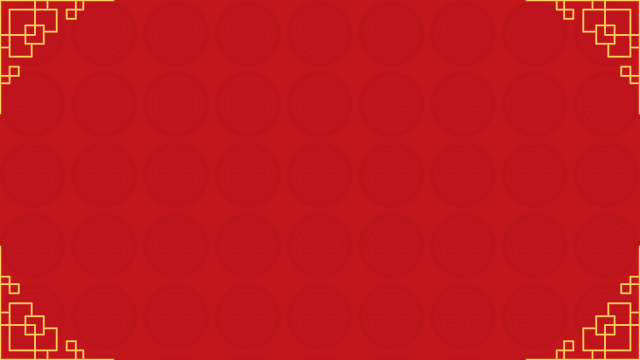
Write a Shadertoy shader that draws this background.

```glsl
const float UNITS = 432.0;                  // design units per canvas height
const vec3 RED = vec3(0.765, 0.083, 0.108);
const vec3 DARK_RED = vec3(0.715, 0.072, 0.108);
const vec3 GOLD = vec3(0.99, 0.80, 0.36);
const vec2 PITCH = vec2(86.1, 85.0);        // medallion spacing
const vec2 GRID_SHIFT = vec2(-0.5, 6.0);    // central medallion from canvas centre
const float GOLD_HALF = 1.1;
const float CARVE_HALF = 0.8;
const float EDGE_LENGTH = 136.0;
const float RIM_RADIUS = 36.3;
const float RIM_HALF = 3.2;
const float RIM_TEETH = 32.0;

float segment(vec2 p, vec2 a, vec2 b) {
    vec2 ab = b - a;
    return length(p - a - ab * clamp(dot(p - a, ab) / dot(ab, ab), 0.0, 1.0));
}

// Distance to the outline of a box given by two opposite corners
float frame(vec2 p, vec2 lo, vec2 hi) {
    vec2 d = abs(p - 0.5 * (lo + hi)) - 0.5 * (hi - lo);
    return abs(length(max(d, 0.0)) + min(max(d.x, d.y), 0.0));
}

float cover(float d, float pixel) {
    return clamp(0.5 - d / pixel, 0.0, 1.0);
}

// Interlocked lattice, folded along the corner diagonal
float cornerLattice(vec2 p) {
    if (p.y > p.x) p = p.yx;
    float d = segment(p, vec2(0.0, 0.4), vec2(EDGE_LENGTH, 0.4));
    d = min(d, frame(p, vec2(91.0, 0.0), vec2(100.0, 11.5)));
    d = min(d, frame(p, vec2(80.0, 11.5), vec2(91.0, 22.5)));
    d = min(d, frame(p, vec2(30.5), vec2(52.5)));
    d = min(d, frame(p, vec2(0.0), vec2(42.0)));
    d = min(d, segment(p, vec2(11.5), vec2(68.0, 11.5)));
    d = min(d, segment(p, vec2(68.0, 11.5), vec2(68.0, 38.0)));
    d = min(d, segment(p, vec2(68.0, 38.0), vec2(52.5, 38.0)));
    d = min(d, segment(p, vec2(57.0, 0.0), vec2(57.0, 11.5)));
    return d - GOLD_HALF;
}

// Carved cross and hooks, mirrored into four quarters
float medallionGlyph(vec2 p) {
    p = abs(p);
    float d = segment(p, vec2(1.8, 3.0), vec2(1.8, 20.0));
    d = min(d, segment(p, vec2(1.8, 3.0), vec2(29.0, 3.0)));
    d = min(d, segment(p, vec2(6.0, 8.0), vec2(20.0, 8.0)));
    d = min(d, segment(p, vec2(6.0, 13.0), vec2(14.0, 13.0)));
    d = min(d, segment(p, vec2(6.0, 13.0), vec2(6.0, 20.0)));
    float arc = p.y > 7.0 && p.x > 5.0 ? abs(length(p) - 21.5) : 99.0;
    return min(d, arc) - CARVE_HALF;
}

float medallionShade(vec2 p, float pixel) {
    float r = length(p);
    float teeth = 0.5 + 0.5 * cos(atan(p.y, p.x) * RIM_TEETH);
    float rim = cover(abs(r - RIM_RADIUS) - RIM_HALF - 0.5 * teeth, pixel);
    float ring = cover(abs(r - 28.5) - CARVE_HALF, pixel);
    float disc = cover(r - RIM_RADIUS, pixel);
    float carving = max(ring, cover(medallionGlyph(p), pixel));
    return max(0.22 * disc, max(rim * (0.48 + 0.1 * teeth), 0.65 * carving));
}

void mainImage(out vec4 fragColor, in vec2 fragCoord) {
    float pixel = UNITS / iResolution.y;
    vec2 p = fragCoord * pixel;
    vec2 size = iResolution.xy * pixel;

    // Repeated medallions
    vec2 cell = p - 0.5 * size - GRID_SHIFT;
    cell = mod(cell + 0.5 * PITCH, PITCH) - 0.5 * PITCH;
    vec3 color = mix(RED, DARK_RED, medallionShade(cell, pixel));

    // Gold corners
    vec2 corner = min(p, size - p);
    color = mix(color, GOLD, cover(cornerLattice(corner), pixel));
    fragColor = vec4(color, 1.0);
}
```
